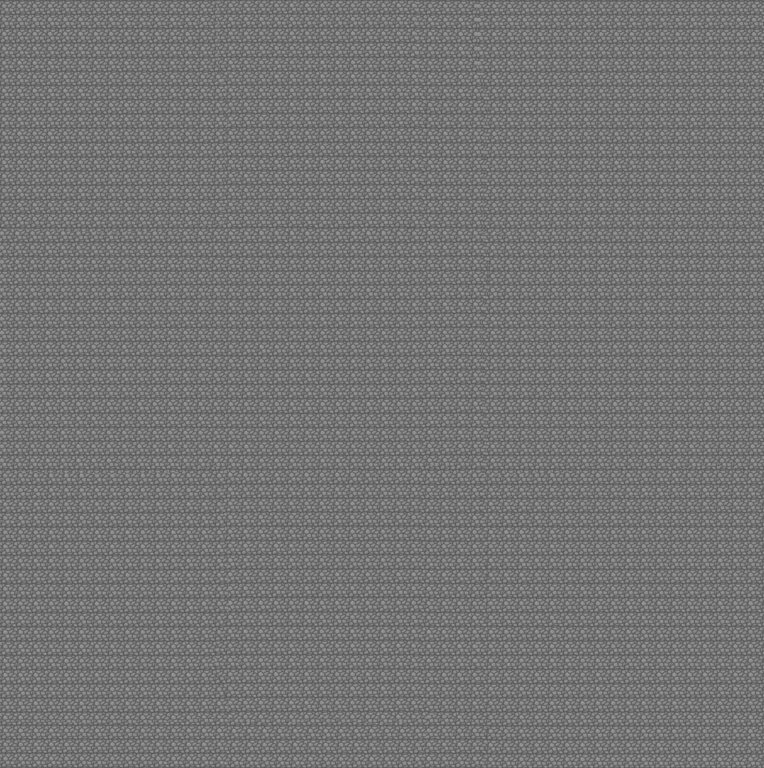
Reproduce this texture procedurally as a WebGL 2 fragment shader.

```glsl
#version 300 es
precision highp float;
// Grey cobblestone paving: a fine grid of repeated slabs with faint, shifted seams.
#define TILES vec2(50.0, 54.0)    // repeats across and up
#define STONES vec2(3.0, 4.0)     // stones inside one repeat
#define JITTER 0.85               // irregularity of the stones
#define WEAR 0.08                 // difference between repeats
#define ROW_WARP 0.06             // uneven height of the rows
#define SEAM_SHIFT vec2(0.30, 0.08)
#define LINE_WIDTH 0.032
#define LINE_COLOR vec3(0.335)
#define JOINT_COLOR vec3(0.345)
#define STONE_COLOR vec3(0.555)
#define SAMPLES 4
#define FILTER_WIDTH 1.3          // smoothing, in steps of the drawing grid

uniform vec2 u_resolution;
out vec4 outColor;

const float SEAMS_X[3] = float[3](0.29, 0.55, 0.63);
const float SEAMS_Y[3] = float[3](0.06, 0.385, 0.70);

// Integer hash giving two values from 0 to 1.
vec2 hash2(vec2 cell) {
    uvec2 v = uvec2(ivec2(floor(cell + 0.5)) + 1024);
    v = v * 1664525u + 1013904223u;
    v.x += v.y * 1664525u;
    v.y += v.x * 1664525u;
    v ^= v >> 16u;
    v.x += v.y * 1664525u;
    v.y += v.x * 1664525u;
    v ^= v >> 16u;
    return vec2(v & 65535u) / 65535.0;
}

float noise1(float x, float seed) {
    float i = floor(x), f = fract(x);
    return mix(hash2(vec2(i, seed)).x, hash2(vec2(i + 1.0, seed)).x, f * f * (3.0 - 2.0 * f));
}

// Index of the patch between wavering seams.
vec2 findPatch(vec2 uv) {
    vec2 wobble = 0.02 * (vec2(noise1(uv.y * 14.0, 71.0), noise1(uv.x * 14.0, 72.0)) - 0.5);
    vec2 p = uv + wobble;
    vec2 id = vec2(0.0);
    for (int i = 0; i < 3; i++) {
        id += step(vec2(SEAMS_X[i], SEAMS_Y[i]), p);
    }
    return id;
}

// Rounded stones in staggered rows: dark joints, varied tone, light from the upper left.
vec3 stones(vec2 p) {
    float nearest = 9.0, second = 9.0;
    vec2 fromCentre = vec2(0.0), stoneId = vec2(0.0);
    for (int j = -1; j <= 1; j++) {
        float row = floor(p.y) + float(j);
        float stagger = 0.5 * mod(row, 2.0);
        for (int i = -1; i <= 1; i++) {
            vec2 cell = vec2(floor(p.x - stagger) + float(i), row);
            vec2 shared = hash2(mod(cell, STONES));
            vec2 offset = mix(shared, hash2(cell + 300.0), WEAR) - 0.5;
            vec2 d = p - cell - vec2(stagger, 0.0) - 0.5 - JITTER * offset;
            float dist = length(d * vec2(1.1, 0.95));
            if (dist < nearest) {
                second = nearest;
                nearest = dist;
                fromCentre = d;
                stoneId = cell;
            } else {
                second = min(second, dist);
            }
        }
    }
    float body = smoothstep(0.0, 0.44, second - nearest);
    float tone = 0.03 * (hash2(mod(stoneId, STONES) + 50.0).y - 0.5)
               + 0.02 * (hash2(stoneId + 500.0).x - 0.5);
    float light = 0.08 * dot(fromCentre, vec2(-0.5, 0.85));
    return mix(JOINT_COLOR, STONE_COLOR + tone + light, body);
}

vec3 paving(vec2 uv) {
    vec2 p = uv * TILES + SEAM_SHIFT * (hash2(findPatch(uv) + 900.0) - 0.5);
    p.y += ROW_WARP * (noise1(p.y * 0.8, 5.0) - 0.5);
    vec3 color = stones(p * STONES);

    // Thin grid lines whose waver is the same in every repeat.
    vec2 wave = 0.05 * sin(6.2832 * (p.yx + vec2(0.1, 0.4)));
    vec2 q = p + wave;
    vec2 edge = abs(q - floor(q + 0.5));
    vec2 line = 1.0 - smoothstep(LINE_WIDTH * 0.5, LINE_WIDTH * 2.0, edge);
    line *= vec2(0.65, 0.75);
    return mix(color, LINE_COLOR, max(line.x, line.y));
}

void main() {
    // Average a small grid of samples to smooth every edge.
    vec3 sum = vec3(0.0);
    for (int j = 0; j < SAMPLES; j++) {
        for (int i = 0; i < SAMPLES; i++) {
            vec2 shift = FILTER_WIDTH * ((vec2(i, j) + 0.5) / float(SAMPLES) - 0.5);
            sum += paving((gl_FragCoord.xy + shift) / u_resolution);
        }
    }
    outColor = vec4(sum / float(SAMPLES * SAMPLES), 1.0);
}
```
